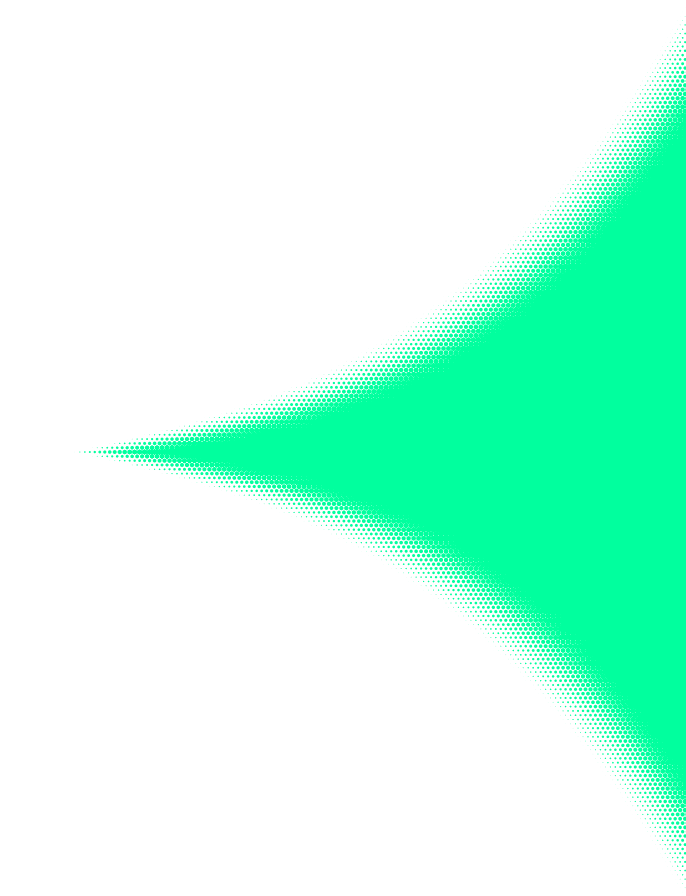
Give the GLSL for this background, as a Shadertoy shader.

```glsl
// A green curved spike opening to the right, its edges dissolving into halftone dots on white.

// Lengths are in units of the canvas height.
const vec3  PAPER       = vec3(1.0);
const vec3  INK         = vec3(0.005, 1.0, 0.62);
const float AXIS_Y      = 0.4955;   // height of the mirror line
const float OUTER_TIP_X = 0.078;    // where the last dots vanish
const float INNER_TIP_X = 0.169;    // where solid ink begins
const vec2  OUTER_CURVE = vec2(0.24, 1.044);  // linear and cubic growth
const vec2  INNER_CURVE = vec2(0.16, 1.298);
const float PITCH       = 0.00556;  // spacing of dots in a row
const float DOT_SCALE   = 0.6;      // dot radius at the solid edge, in pitches

// Half-height of a spike at distance d from its tip.
float halfHeight(float d, vec2 curve) {
    return curve.x * d + curve.y * d * d * d;
}

// Centre of the nearest dot on a hexagonal lattice.
vec2 nearestDot(vec2 p) {
    vec2 cell = PITCH * vec2(1.0, sqrt(3.0));
    vec2 a = cell * floor(p / cell + 0.5);
    vec2 b = cell * (floor(p / cell) + 0.5);
    return distance(p, a) < distance(p, b) ? a : b;
}

// Dot radius: large inside the inner curve, zero beyond the outer one.
float dotRadius(vec2 p) {
    float inner = halfHeight(p.x - INNER_TIP_X, INNER_CURVE);
    float outer = halfHeight(p.x - OUTER_TIP_X, OUTER_CURVE);
    float band = max(outer - inner, 1e-4);
    float density = (outer - abs(p.y)) / band;
    density *= step(OUTER_TIP_X - 0.5 * PITCH, p.x);
    return PITCH * clamp(DOT_SCALE * density, 0.0, 1.5);
}

void mainImage(out vec4 fragColor, in vec2 fragCoord) {
    float pixel = 1.0 / iResolution.y;
    vec2 p = fragCoord * pixel - vec2(0.0, AXIS_Y);

    // Snap to the lattice, which starts at the outer tip
    vec2 origin = vec2(OUTER_TIP_X, 0.0);
    vec2 center = nearestDot(p - origin) + origin;
    float radius = dotRadius(center);

    // Smooth the rim and fade dots smaller than a pixel
    float edge = distance(p, center) - radius;
    float coverage = clamp(0.5 - edge / pixel, 0.0, 1.0);
    float dotArea = 3.14159 * radius * radius / (pixel * pixel);
    coverage *= min(dotArea, 1.0);

    fragColor = vec4(mix(PAPER, INK, coverage), 1.0);
}
```
